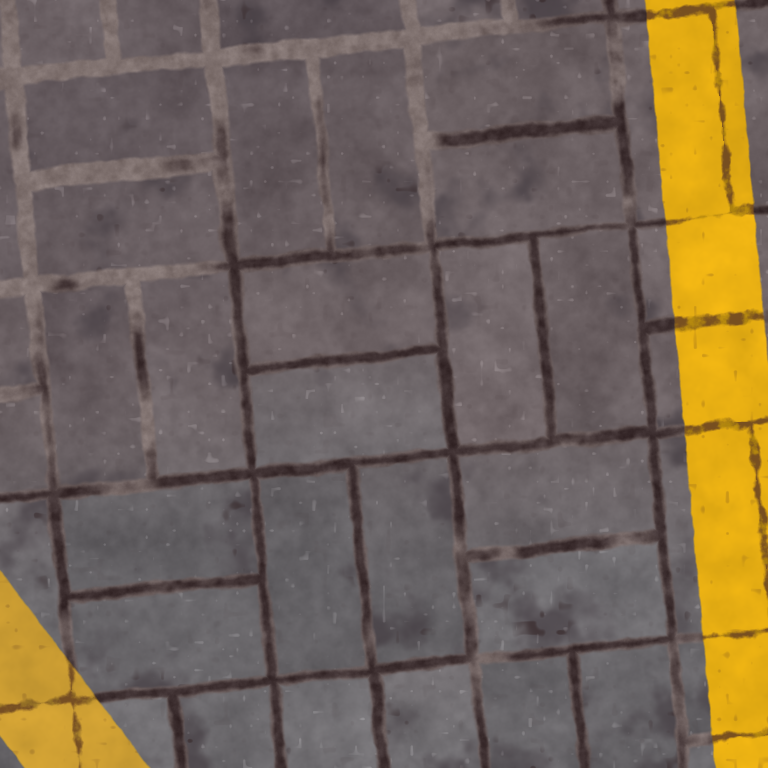
Reproduce this texture procedurally as a WebGL 2 fragment shader.

```glsl
#version 300 es
precision highp float;

uniform vec2 u_resolution;
out vec4 fragColor;

const vec3 BRICK_WARM = vec3(0.435, 0.392, 0.400);
const vec3 BRICK_COOL = vec3(0.415, 0.405, 0.418);
const vec3 BRICK_DARK = vec3(0.315, 0.280, 0.305);
const vec3 JOINT_SAND = vec3(0.500, 0.445, 0.435);
const vec3 JOINT_DIRT = vec3(0.225, 0.170, 0.175);
const vec3 PAINT_BRIGHT = vec3(0.920, 0.695, 0.075);
const vec3 PAINT_FADED = vec3(0.810, 0.625, 0.200);
const vec3 PAINT_CRACK = vec3(0.420, 0.270, 0.130);

// Basket weave lattice: one cell holds a pair of bricks
const vec2 LATTICE_ORIGIN = vec2(0.5625, 0.681);
const vec2 CELL_ACROSS = vec2(0.2595, 0.0260);
const vec2 CELL_UP = vec2(-0.0265, 0.2700);
const float CELL_SIZE = 0.268;

float hash(vec2 p) {
    vec3 h = fract(vec3(p.xyx) * 0.1031);
    h += dot(h, h.yzx + 33.33);
    return fract((h.x + h.y) * h.z);
}

float noise(vec2 p) {
    vec2 i = floor(p), f = fract(p);
    f = f * f * (3.0 - 2.0 * f);
    return mix(mix(hash(i), hash(i + vec2(1, 0)), f.x),
               mix(hash(i + vec2(0, 1)), hash(i + 1.0), f.x), f.y);
}

float fbm(vec2 p) {
    float sum = 0.0, gain = 0.53;
    for (int i = 0; i < 4; i++) {
        sum += gain * noise(p);
        p = mat2(1.6, 1.2, -1.2, 1.6) * p + 17.3;
        gain *= 0.5;
    }
    return sum;
}

float roundedBox(vec2 p, vec2 halfSize, float radius) {
    vec2 q = abs(p) - halfSize + radius;
    return length(max(q, 0.0)) + min(max(q.x, q.y), 0.0) - radius;
}

// Coverage of the interval lo..hi
float band(float x, float lo, float hi, float soft) {
    return smoothstep(lo - soft, lo + soft, x) * (1.0 - smoothstep(hi - soft, hi + soft, x));
}

// Returns distance to the brick outline (negative inside) and the brick id
vec3 basketWeave(vec2 p) {
    vec2 q = inverse(mat2(CELL_ACROSS, CELL_UP)) * (p - LATTICE_ORIGIN);
    vec2 cell = floor(q), f = fract(q);
    bool oddBlock = cell == vec2(-1, -3);
    if (mod(cell.x + cell.y, 2.0) > 0.5 || oddBlock) f = f.yx;
    float side = floor(f.y * 2.0);
    vec2 id = cell * vec2(2, 1) + vec2(side, 0.0) + 40.0;
    vec2 jitter = (vec2(hash(id + 3.1), hash(id + 8.7)) - 0.5) * 0.005;
    vec2 local = vec2(f.x - 0.5, f.y - 0.25 - 0.5 * side) * CELL_SIZE + jitter;
    return vec3(roundedBox(local, vec2(0.5, 0.25) * CELL_SIZE, 0.004), id);
}

vec3 brickColor(vec2 p, vec2 id, float upperLeft) {
    vec3 col = mix(BRICK_COOL, BRICK_WARM, smoothstep(0.1, 0.6, p.y + 0.3 * (hash(id) - 0.5)));
    col += 0.055 * (hash(id + 5.3) - 0.5);
    col = mix(col, BRICK_DARK, 0.5 * upperLeft * hash(id + 1.9));
    col += 0.11 * (fbm(p * 17.0) - 0.5) + 0.07 * (fbm(p * 75.0 + 9.0) - 0.5);
    // Stains, dark pits and pale grit
    float stain = smoothstep(0.56, 0.80, fbm(p * 13.0 + id * 2.7));
    col = mix(col, BRICK_DARK * 0.85, 0.7 * stain);
    float pits = smoothstep(0.78, 0.95, noise(p * 85.0 + 4.0));
    col = mix(col, JOINT_DIRT, pits * (0.08 + 0.6 * stain));
    return col + 0.09 * smoothstep(0.86, 1.0, noise(p * 110.0 + 31.0));
}

vec3 jointColor(vec2 p, float depth, float upperLeft) {
    float dirt = smoothstep(0.25, 0.55, fbm(p * 11.0 + 6.0) + 0.12 - 0.5 * upperLeft);
    float core = smoothstep(-0.009, -0.002, depth + 0.005 * (fbm(p * 60.0) - 0.5));
    vec3 col = mix(JOINT_SAND, JOINT_DIRT, dirt * mix(0.35, 0.95, core));
    return col + 0.16 * (fbm(p * 95.0 + 2.0) - 0.5);
}

void main() {
    vec2 p = gl_FragCoord.xy / u_resolution;
    float pixel = 1.0 / min(u_resolution.x, u_resolution.y);
    float upperLeft = smoothstep(0.35, 1.0, p.y - 0.75 * p.x + 0.2);

    // Bricks and worn joints
    vec2 wobble = vec2(fbm(p * 22.0), fbm(p * 22.0 + 50.0)) - 0.5;
    vec3 weave = basketWeave(p + 0.008 * wobble);
    float ragged = 0.006 * (fbm(p * 48.0 + 12.0) - 0.5);
    float jointHalf = mix(0.0085, 0.0120, upperLeft) + ragged;
    float soft = max(0.0028, pixel);
    float joint = smoothstep(-soft, soft, weave.x + jointHalf);
    vec3 col = mix(brickColor(p, weave.yz, upperLeft), jointColor(p, weave.x, upperLeft), joint);

    // Painted stripes: one near upright, one across the lower left corner
    float edgeSoft = max(0.0018, pixel);
    float edgeWear = 0.004 * (fbm(p * 65.0) - 0.5);
    float upright = band(p.x + 0.091 * p.y + edgeWear, 0.931, 1.048, edgeSoft);
    float diagonal = band(p.x + 0.757 * p.y + edgeWear, 0.0326, 0.195, edgeSoft * 1.25);
    vec3 paint = mix(PAINT_BRIGHT, PAINT_FADED, diagonal);
    paint *= 0.95 + 0.14 * (fbm(p * 30.0) - 0.5) + 0.05 * hash(weave.yz);

    // Paint cracks along the joints, partly filled
    float crackHalf = 0.0045 + 0.014 * (fbm(p * 55.0 + 21.0) - 0.5);
    float crack = smoothstep(-soft, soft, weave.x + crackHalf);
    vec3 crackTone = mix(PAINT_CRACK, paint * 0.75, smoothstep(0.4, 0.75, fbm(p * 70.0)));
    paint = mix(paint, crackTone, 0.9 * crack);
    paint = mix(paint, PAINT_CRACK, 0.25 * smoothstep(0.85, 1.0, noise(p * 95.0)));
    col = mix(col, paint, max(upright, diagonal));

    fragColor = vec4(clamp(col, 0.0, 1.0), 1.0);
}
```
